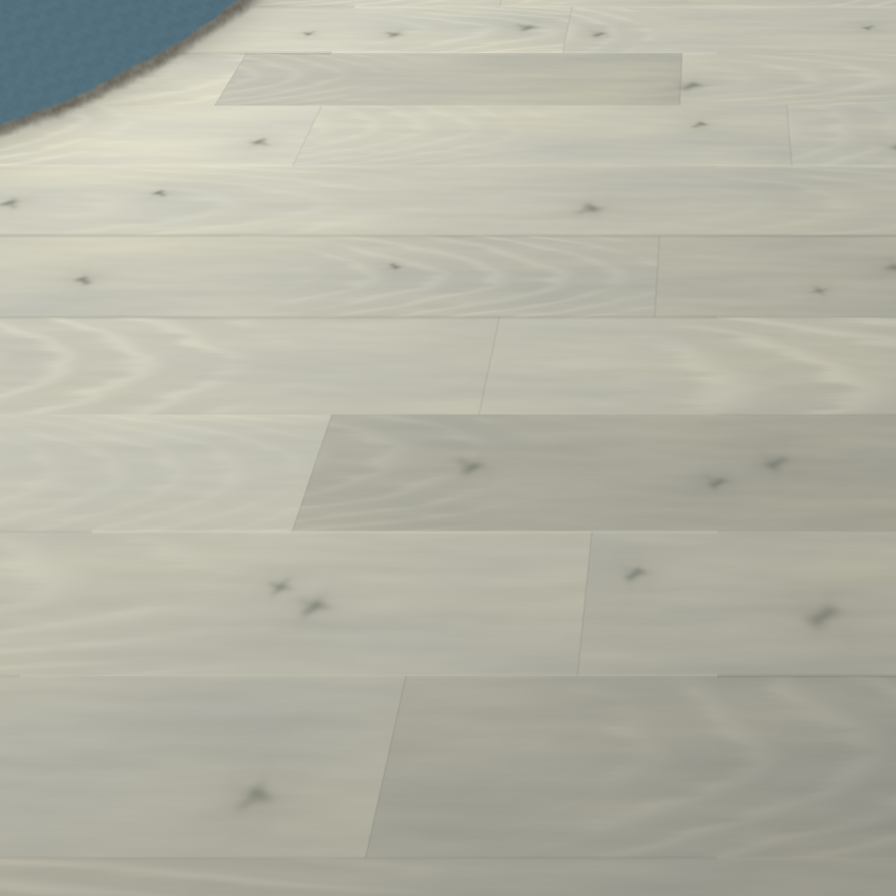
Give the GLSL for this texture, as a Shadertoy shader.

```glsl
// Pale oak plank floor in perspective, with the rim of a round blue rug in the upper left corner.

float hash(vec2 p) {
    return fract(sin(dot(p, vec2(127.1, 311.7))) * 4375.54);
}

// Layered, rotated sines
float waves(vec2 p) {
    float sum = 0.0, amp = 0.5;
    for (int i = 0; i < 5; i++) {
        p = mat2(0.8, -0.6, 0.6, 0.8) * p * 1.7 + 1.3;
        sum += amp * sin(p.x + 1.2 * sin(p.y));
        amp *= 0.66;
    }
    return sum;
}

// Scattered knots: at most one dark oval per cell, x = core, y = halo
vec2 knots(vec2 p) {
    vec2 cell = floor(p), result = vec2(0.0);
    for (int i = -1; i <= 1; i++) {
        vec2 id = cell + vec2(i, 0.0);
        vec2 center = id + vec2(hash(id + 3.1), 0.25 + 0.5 * hash(id + 7.7));
        float size = mix(0.5, 1.1, hash(id + 5.3)) * step(0.5, hash(id + 9.2));
        vec2 q = (p - center) / vec2(0.075, 0.075) / max(size, 0.01);
        float d = length(q + 0.25 * sin(q.yx * 3.0 + id));
        result = max(result, vec2(exp(-d * d * 1.6), exp(-d * 0.55)) * step(0.1, size));
    }
    return result;
}

// Per row: position of the butt joint, tone to its left, tone to its right
const vec3 boards[11] = vec3[11](
    vec3(-0.30, 0.00, 0.00), vec3(-0.20, 0.01, 0.01), vec3(-0.61, 0.01, -0.05),
    vec3(-0.48, 0.02, 0.01), vec3(0.30, 0.00, 0.00), vec3(-0.06, -0.02, -0.03),
    vec3(-0.21, 0.00, 0.01), vec3(-0.34, 0.02, -0.05), vec3(-0.10, 0.01, 0.00),
    vec3(-0.223, 0.00, -0.03), vec3(0.30, -0.02, -0.02));

vec3 plankFloor(vec2 p) {
    // Perspective: depth grows downward, joints converge above the canvas
    float depth = p.y + 0.801;
    float across = 15.66 - 13.47 / depth;
    float along = (p.x - 0.8) / depth;
    float row = floor(across), v = fract(across);
    vec3 board = boards[clamp(int(row) + 2, 0, 10)];

    // Board tone and identity
    float first = (along - board.x) * depth;
    float second = first - 0.565 * depth;
    float tone = mix(board.y, board.z, smoothstep(-0.001, 0.001, first));
    tone = mix(tone, board.y, smoothstep(-0.001, 0.001, second));
    vec2 id = vec2(row, step(0.0, first) + step(0.0, second));
    float seed = hash(id + 1.7);

    // Fibres and broad streaks running along the board
    vec2 grain = vec2(along * 12.0, v * 13.0) + seed * 40.0;
    float fibre = waves(grain);
    float streak = waves(vec2(along * 3.5, v * 2.2) + seed * 70.0);

    // Nested arches with limed white lines
    float arch = mix(35.0, 120.0, hash(id + 4.4)) * along
               + mix(25.0, 65.0, seed) * pow(v - 0.3 - 0.4 * hash(id + 2.6), 2.0)
               + 2.2 * streak + 0.7 * fibre;
    float rings = pow(0.5 + 0.5 * sin(arch), 3.0) - 0.3;
    float ringMask = smoothstep(-0.4, 0.8, sin(along * 9.0 + seed * 20.0) + 0.3 * fibre);
    ringMask *= mix(0.25, 1.0, hash(id + 8.5));

    // Light falls from the upper left
    vec2 toLight = p - vec2(0.2, 0.15);
    float light = 0.81 - 0.12 * p.y - 0.07 * p.x + 0.06 * exp(-6.0 * dot(toLight, toLight));
    light += tone + 0.012 * fibre + 0.016 * streak + 0.045 * rings * ringMask;

    // Long seams, some dark and some pale, and thin butt joints
    float edge = min(v, 1.0 - v) * depth * depth / 13.47;
    float seamRow = floor(across + 0.5);
    float seam = mix(-0.06, 0.035, hash(vec2(seamRow, 6.0 + floor(along * 2.0))));
    light += seam * (1.0 - smoothstep(0.0005, 0.003, edge));
    light -= 0.035 * (1.0 - smoothstep(0.0003, 0.002, min(abs(first), abs(second))));

    vec3 color = light * vec3(1.0, 0.993, 0.915);
    color += vec3(0.008, 0.003, -0.008) * streak;
    vec2 knot = knots(vec2(along * 6.0, across));
    color *= 1.0 - 0.07 * knot.y;
    return mix(color, vec3(0.46, 0.47, 0.43), 0.6 * knot.x);
}

vec3 scene(vec2 p) {
    vec3 color = plankFloor(p);

    // Rug: contact shadow, frayed brown edge, blue top
    float d = length(p - vec2(-0.285, -0.733)) - 0.918;
    color *= 1.0 - 0.32 * exp(-max(d, 0.0) / 0.018);
    float fray = 0.002 * waves(p * 70.0);
    vec3 rim = vec3(0.45, 0.44, 0.40) + 0.04 * waves(p * 130.0);
    color = mix(rim, color, smoothstep(0.004, 0.018, d + fray));
    vec3 rug = vec3(0.33, 0.44, 0.49) + 0.012 * waves(p * 160.0) - 0.03 * p.x;
    return mix(rug, color, smoothstep(-0.003, 0.002, d + fray));
}

void mainImage(out vec4 fragColor, in vec2 fragCoord) {
    // Average four samples per pixel
    vec3 color = vec3(0.0);
    for (int i = 0; i < 4; i++) {
        vec2 offset = vec2(i % 2, i / 2) * 0.5 - 0.25;
        vec2 p = (fragCoord + offset) / iResolution.xy;
        color += 0.25 * scene(vec2(p.x, 1.0 - p.y));
    }
    fragColor = vec4(color, 1.0);
}
```
